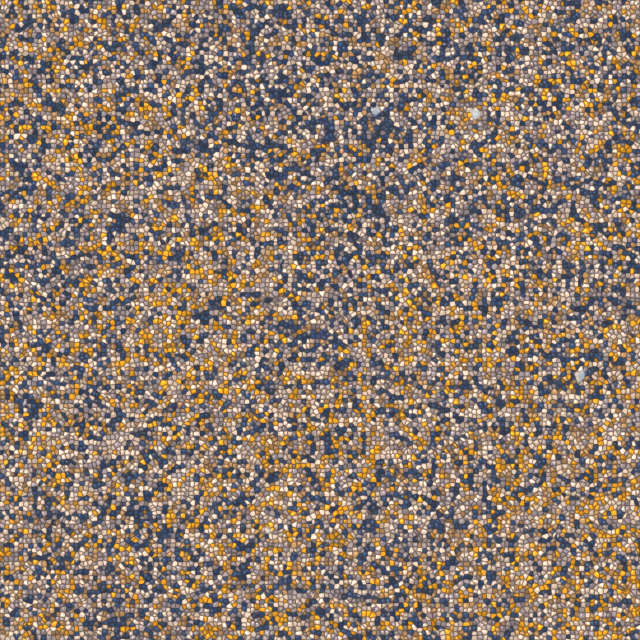
Reproduce this texture procedurally as a Shadertoy shader.

```glsl
// Coarse multicoloured sand: rounded grains of cream, mauve, slate, tan and amber.
// A jittered cell grid is blended softly by distance to each grain centre, then
// dark gaps, small highlights, broad colour drifts and rare pale flakes are added.

const float GRAINS_ACROSS = 138.0;
const float FLAKES_ACROSS = 13.0;

const vec3 SLATE = vec3(0.25, 0.29, 0.37);
const vec3 MAUVE = vec3(0.62, 0.56, 0.56);
const vec3 CREAM = vec3(0.89, 0.78, 0.69);
const vec3 TAN   = vec3(0.71, 0.54, 0.36);
const vec3 AMBER = vec3(0.93, 0.63, 0.16);
const vec3 GAP   = vec3(0.21, 0.17, 0.16);
const vec3 FLAKE = vec3(0.86, 0.90, 0.93);

vec3 hash3(vec2 p) {
    vec3 q = fract(p.xyx * vec3(0.1031, 0.1030, 0.0973));
    q += dot(q, q.yxz + 33.33);
    return fract((q.xxy + q.yzz) * q.zyx);
}

float valueNoise(vec2 p) {
    vec2 cell = floor(p);
    vec2 f = fract(p);
    f = f * f * (3.0 - 2.0 * f);
    float low = mix(hash3(cell).x, hash3(cell + vec2(1, 0)).x, f.x);
    float high = mix(hash3(cell + vec2(0, 1)).x, hash3(cell + vec2(1, 1)).x, f.x);
    return mix(low, high, f.y);
}

// Broad drifts: positive values favour slate, negative values favour warm grains
float slateDrift(vec2 p) {
    float drift = 0.6 * valueNoise(p * 6.0 + 11.0) + 0.4 * valueNoise(p * 26.0 + 40.0);
    return 0.26 * (drift - 0.5) + 0.05 * (p.y - 0.5);
}

// Mineral colour of one grain, with its own brightness and a little blue in the slate
vec3 grainColour(vec2 cell, float drift) {
    vec3 pick = hash3(cell + 71.0);
    float kind = pick.x - drift;
    vec3 colour = SLATE + vec3(-0.04, 0.0, 0.06) * pick.z;
    colour = mix(colour, MAUVE, step(0.25, kind));
    colour = mix(colour, CREAM, step(0.47, kind));
    colour = mix(colour, TAN, step(0.74, kind));
    colour = mix(colour, AMBER, step(0.87, kind));
    return colour * (0.82 + 0.36 * pick.y);
}

vec3 sandGrains(vec2 p, float density) {
    vec2 q = p * density;
    vec2 home = floor(q);
    float drift = slateDrift(p);
    float nearest = 9.0;
    float second = 9.0;
    float total = 0.0;
    float glint = 0.0;
    vec3 colour = vec3(0.0);

    for (int y = -1; y <= 1; y++) {
        for (int x = -1; x <= 1; x++) {
            vec2 cell = home + vec2(x, y);
            vec3 seed = hash3(cell + 7.0);
            vec2 offset = q - cell - 0.1 - 0.8 * seed.xy;
            float reach = length(offset) / mix(0.85, 1.2, seed.z);
            float weight = exp(-13.0 * reach * reach);
            colour += weight * grainColour(cell, drift);
            total += weight;

            vec2 shine = offset - vec2(-0.1, 0.14);
            glint += exp(-20.0 * dot(shine, shine)) * seed.z * seed.z;
            second = min(second, max(nearest, reach));
            nearest = min(nearest, reach);
        }
    }

    colour /= max(total, 1e-6);
    float gap = 1.0 - smoothstep(0.0, 0.4, second - nearest);
    gap = max(gap, smoothstep(0.6, 0.95, nearest));
    colour = mix(colour, GAP, 0.54 * gap);
    return colour + 0.36 * glint * (0.35 + colour);
}

// Coverage of a few scattered pale flakes
float paleFlakes(vec2 p, float density) {
    vec2 q = p * density;
    vec2 cell = floor(q);
    vec3 seed = hash3(cell + 203.0);
    vec2 offset = fract(q) - 0.2 - 0.6 * seed.xy;
    float ragged = 0.07 * (valueNoise(p * 190.0) - 0.5);
    float size = mix(0.05, 0.11, seed.x);
    float disc = 1.0 - smoothstep(size - 0.03, size + 0.03, length(offset) + ragged);
    return disc * step(0.94, seed.z);
}

void mainImage(out vec4 fragColor, in vec2 fragCoord) {
    vec3 colour = vec3(0.0);

    // Four samples per pixel smooth the fine edges
    for (int i = 0; i < 4; i++) {
        vec2 shift = vec2(i % 2, i / 2) * 0.5 - 0.25;
        vec2 p = (fragCoord + shift) / iResolution.y;
        vec3 sand = sandGrains(p, GRAINS_ACROSS);
        colour += mix(sand, FLAKE, 0.7 * paleFlakes(p, FLAKES_ACROSS));
    }
    fragColor = vec4(clamp(colour * 0.25, 0.0, 1.0), 1.0);
}
```
